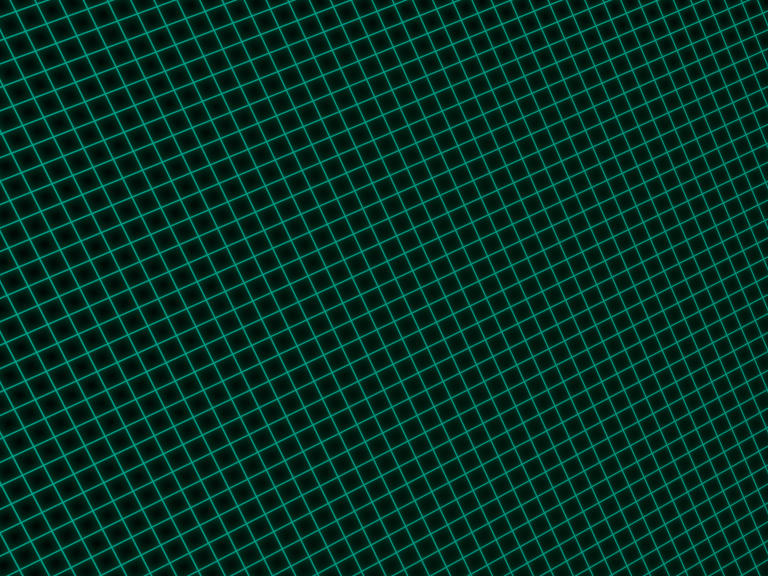
Write a Shadertoy shader that draws this pattern.

```glsl
#define CELLS 30.0               // cells per canvas height at the centre
#define ANGLE 0.436              // grid rotation in radians
#define TILT 0.16                // perspective shrink towards the right
#define PHASE vec2(0.25, 0.81)   // grid offset in cells
#define HALF_WIDTH 0.034         // half line width in cells
#define GLOW_FALLOFF 7.0
#define MOTTLE 0.025
#define LINE_COLOR vec3(0.0, 0.585, 0.505)
#define GLOW_COLOR vec3(0.0, 0.135, 0.105)
#define FLOOR_COLOR vec3(0.0, 0.07, 0.038)

vec2 hashGradient(vec2 cell) {
    vec2 h = vec2(dot(cell, vec2(127.1, 311.7)), dot(cell, vec2(269.5, 183.3)));
    return 2.0 * fract(sin(h) * 43758.5) - 1.0;
}

float gradientNoise(vec2 p) {
    vec2 i = floor(p), f = fract(p);
    vec2 w = f * f * f * (f * (f * 6.0 - 15.0) + 10.0);
    vec2 e = vec2(1.0, 0.0);
    float low = mix(dot(hashGradient(i), f),
                    dot(hashGradient(i + e.xy), f - e.xy), w.x);
    float high = mix(dot(hashGradient(i + e.yx), f - e.yx),
                     dot(hashGradient(i + e.xx), f - e.xx), w.x);
    return mix(low, high, w.y);
}

// Tilted plane, rotated and measured in cells
vec2 gridPlane(vec2 p) {
    vec2 q = p / (1.0 - TILT * p.x);
    float c = cos(ANGLE), s = sin(ANGLE);
    return vec2(c * q.x + s * q.y, c * q.y - s * q.x) * CELLS + PHASE;
}

void mainImage(out vec4 fragColor, in vec2 fragCoord) {
    vec2 p = (fragCoord - 0.5 * iResolution.xy) / iResolution.y;
    vec2 grid = gridPlane(p);

    // Distance to the nearest line of each family
    vec2 lineDist = abs(fract(grid + 0.5) - 0.5);
    vec2 dx = dFdx(grid), dy = dFdy(grid);
    vec2 pixel = sqrt(dx * dx + dy * dy);

    // Smooth strokes and the halo around them
    vec2 stroke = 1.0 - smoothstep(HALF_WIDTH - 0.75 * pixel,
                                   HALF_WIDTH + 0.75 * pixel, lineDist);
    float strokes = max(stroke.x, stroke.y);
    float crossing = stroke.x * stroke.y;
    vec2 halo = exp(-GLOW_FALLOFF * lineDist);

    // Cell centres are darker and more mottled towards the left and top edges
    float nearSide = max(1.0 - smoothstep(-0.67, 0.2, p.x),
                         smoothstep(0.3, 0.55, p.y));
    float centre = smoothstep(0.15, 0.5, min(lineDist.x, lineDist.y));
    vec3 color = FLOOR_COLOR * (1.0 - 0.65 * nearSide * centre);
    color += GLOW_COLOR * (halo.x + halo.y);
    color.yz += MOTTLE * (0.4 + nearSide) * centre * gradientNoise(grid * 2.3);

    color = mix(color, LINE_COLOR * (1.0 + 0.05 * nearSide), strokes);
    color += 0.12 * LINE_COLOR * crossing;
    fragColor = vec4(clamp(color, 0.0, 1.0), 1.0);
}
```
